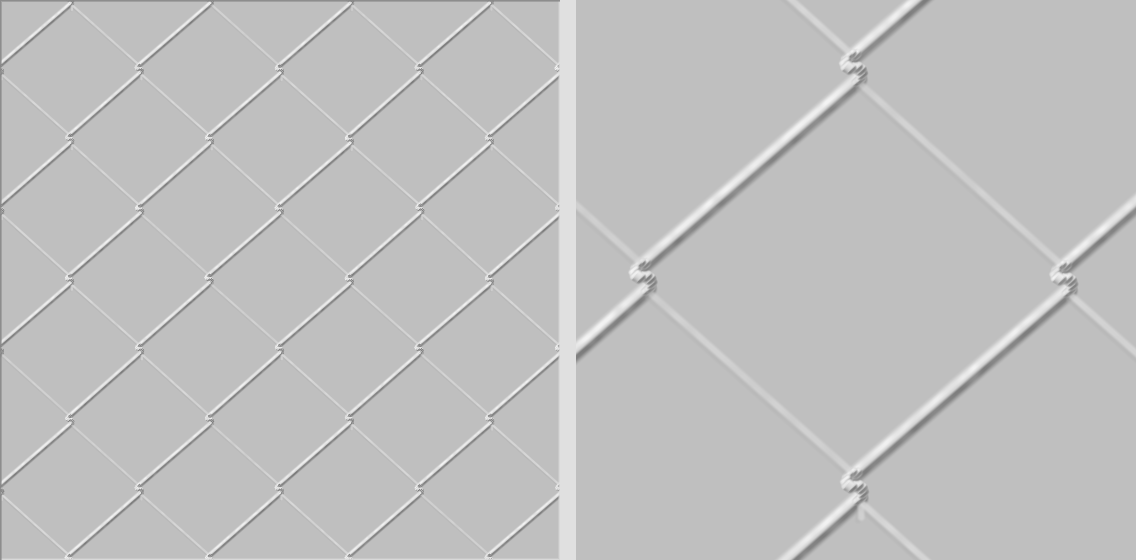
Left: the whole. Right: its middle third, enlarged.
This pattern is drawn by a three.js fragment shader. Its source:

```glsl
// Embossed chain-link mesh on flat grey, four diamonds across and four up.
// A staggered lattice of nodes is looped over; each node draws a thick rising
// wire, a faint falling wire and two curled hooks, lit from the upper left.

varying vec2 vUv;

const float PITCH = 0.125;                // half a diamond
const vec2 ORIGIN = vec2(-0.002, 0.003);
const vec2 LIGHT = vec2(-0.66, 0.751);    // direction towards the light
const float SOFT = 0.0013;                // half width of a smoothed edge

const float GROUND = 0.75;
const float SHINE = 0.92;
const float SHOULDER = 0.82;
const float PENUMBRA = 0.67;
const float SHADOW = 0.52;

float hash(vec2 p) {
  vec3 q = fract(vec3(p.xyx) * 0.1031);
  q += dot(q, q.yzx + 33.33);
  return fract((q.x + q.y) * q.z);
}

float noise(vec2 p) {
  vec2 i = floor(p);
  vec2 f = fract(p);
  f = f * f * (3.0 - 2.0 * f);
  float low = mix(hash(i), hash(i + vec2(1.0, 0.0)), f.x);
  float high = mix(hash(i + vec2(0.0, 1.0)), hash(i + vec2(1.0)), f.x);
  return mix(low, high, f.y);
}

float band(float x, float low, float high) {
  return smoothstep(low - SOFT, low + SOFT, x) - smoothstep(high - SOFT, high + SOFT, x);
}

// Vector from the nearest point of segment ab to p
vec2 segmentOffset(vec2 p, vec2 a, vec2 b) {
  vec2 ab = b - a;
  return p - a - ab * clamp(dot(p - a, ab) / dot(ab, ab), 0.0, 1.0);
}

// Round wire: bright towards the light, dark with a penumbra on the far side
float thickWire(float tone, vec2 p, vec2 a, vec2 b, float size) {
  vec2 o = segmentOffset(p, a, b);
  float lit = dot(o, LIGHT) / size;
  float mask = 1.0 - smoothstep(-SOFT, SOFT, length(o) - 0.0064 * size);
  float grain = noise(p * 170.0 + 40.0) - 0.5;
  tone = mix(tone, PENUMBRA, mask * band(lit, -0.0064, -0.0010));
  tone = mix(tone, SHADOW + 0.08 * grain, mask * band(lit, -0.0046, -0.0010));
  tone = mix(tone, SHOULDER, mask * band(lit, -0.0012, 0.0049));
  return mix(tone, SHINE + 0.08 * grain, mask * band(lit, 0.0002, 0.0035));
}

// Hairline that varies in strength, with a faint shade below it
float thinWire(float tone, vec2 p, vec2 a, vec2 b, float strength) {
  float line = length(segmentOffset(p, a, b));
  float shade = length(segmentOffset(p + vec2(0.0020, 0.0022), a, b));
  float wear = strength * (0.6 + 0.4 * noise(p * 130.0));
  tone = mix(tone, 0.69, 0.6 * wear * (1.0 - smoothstep(0.0004, 0.0026, shade)));
  return mix(tone, 0.86, wear * (1.0 - smoothstep(0.0007, 0.0031, line)));
}

// Arc of wire made of short chords, angles in radians
float curl(float tone, vec2 p, vec2 center, float radius, float start, float sweep) {
  vec2 a = center + radius * vec2(cos(start), sin(start));
  for (int k = 1; k <= 5; k++) {
    float angle = start + sweep * float(k) / 5.0;
    vec2 b = center + radius * vec2(cos(angle), sin(angle));
    tone = thickWire(tone, p, a, b, 0.5);
    a = b;
  }
  return tone;
}

vec2 nodePosition(vec2 id) {
  vec2 jitter = vec2(hash(id + 17.0), hash(id + 53.0)) - 0.5;
  return ORIGIN + PITCH * id + 0.0016 * jitter;
}

float mesh(float tone, vec2 p) {
  vec2 base = floor((p - ORIGIN) / PITCH);
  for (int j = -1; j <= 2; j++) {
    for (int i = -1; i <= 1; i++) {
      vec2 id = base + vec2(float(i), float(j));
      if (mod(id.x + id.y, 2.0) < 0.5) continue;
      vec2 node = nodePosition(id);
      vec2 above = nodePosition(id + vec2(1.0, 1.0));
      vec2 below = nodePosition(id + vec2(1.0, -1.0));
      float chance = hash(id + 91.0);
      tone = thinWire(tone, p, node + vec2(0.006, -0.012),
                      below + vec2(-0.003, 0.009), 0.7 + 0.3 * chance);
      // Stray burr under some nodes
      vec2 burr = node + vec2(0.005, -0.014);
      tone = thinWire(tone, p, burr, burr - vec2(0.0, 0.006), 0.7 * step(0.5, chance));
      tone = thickWire(tone, p, node + vec2(0.001, 0.0055), above + vec2(0.0025, -0.0095), 1.0);
      // Interlocked hooks: one opens right, the other left
      tone = curl(tone, p, node + vec2(0.0015, -0.0055), 0.0043, -1.2, 3.0);
      tone = curl(tone, p, node + vec2(0.0005, 0.0020), 0.0045, 1.2, 3.2);
    }
  }
  return tone;
}

// Bevelled border: dark at the left and top, pale at the right and bottom
float border(float tone, vec2 p) {
  float dark = 1.0 - smoothstep(0.0012, 0.0046, min(p.x, 1.0 - p.y));
  float pale = 1.0 - smoothstep(0.0010, 0.0040, min(1.0 - p.x, p.y));
  return mix(mix(tone, 0.87, 0.8 * pale), 0.53, 0.9 * dark);
}

void main() {
  float tone = border(mesh(GROUND, vUv), vUv);
  gl_FragColor = vec4(vec3(tone), 1.0);
}
```
